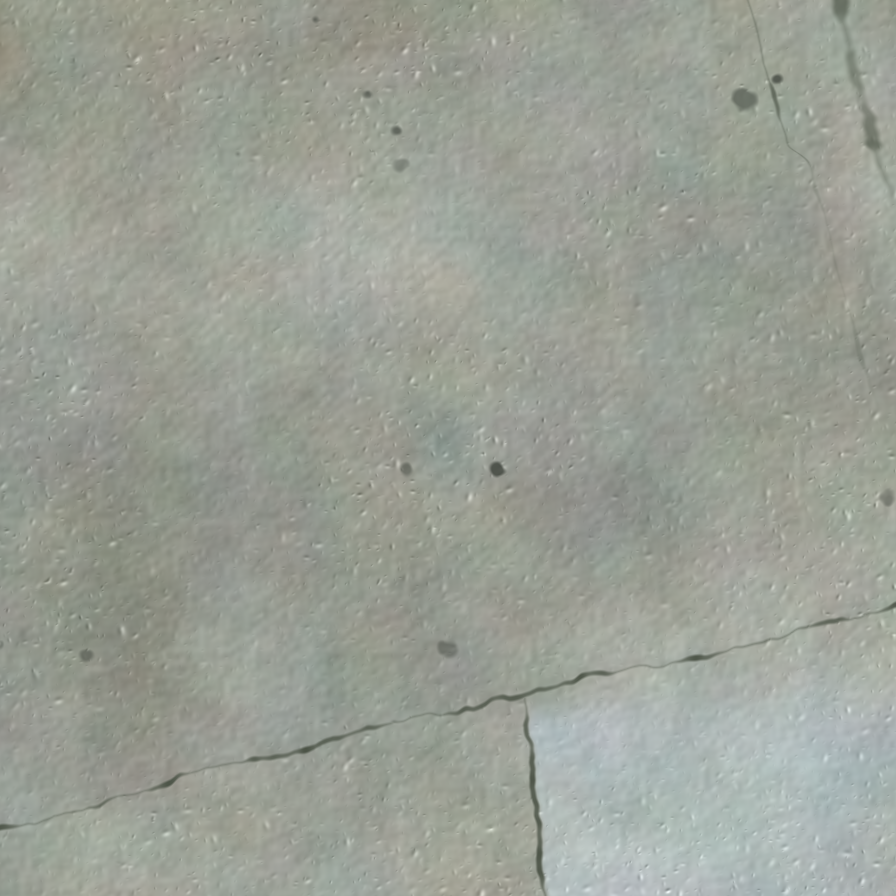
A WebGL 2 fragment shader for this texture:

```glsl
#version 300 es
precision highp float;
// Worn concrete paving: a soft, banded and mottled slab with embossed grit
// and scattered dark stains. Noise-bent joints split off two paler slabs at
// the bottom, and weathered cracks run down the upper right.

#define UPPER_SLAB vec3(0.594, 0.613, 0.575)
#define LOWER_SLAB vec3(0.630, 0.648, 0.605)
#define PALE_SLAB vec3(0.690, 0.730, 0.722)
#define CRACK_COLOR vec3(0.31, 0.34, 0.29)
#define STAIN_COLOR vec3(0.25, 0.27, 0.24)
#define BAND_CONTRAST 0.030
#define MOTTLE_CONTRAST 0.14
#define TINT_CONTRAST 0.042
#define GRIT_CELLS 68.0
#define GRIT_CONTRAST 0.27
#define STAIN_COUNT 13
#define JOINT_WIDTH 0.0021

uniform vec2 u_resolution;
out vec4 fragColor;

float hash(vec2 p) {
  return fract(sin(dot(p, vec2(127.1, 311.7))) * 43758.5453);
}

vec2 hash2(vec2 p) {
  return vec2(hash(p), hash(p + 17.3));
}

float noise(vec2 p) {
  vec2 i = floor(p), f = fract(p);
  f = f * f * (3.0 - 2.0 * f);
  return mix(mix(hash(i), hash(i + vec2(1, 0)), f.x),
             mix(hash(i + vec2(0, 1)), hash(i + vec2(1, 1)), f.x), f.y);
}

float fbm(vec2 p) {
  float sum = 0.0, amp = 0.5;
  for (int i = 0; i < 4; i++) {
    sum += amp * noise(p);
    p = mat2(1.6, 1.2, -1.2, 1.6) * p + 5.7;
    amp *= 0.5;
  }
  return sum / 0.9375;
}

// Sideways wander of a crack at position t along it
float wander(float t, float seed) {
  return 0.012 * (noise(vec2(t * 9.0, seed)) - 0.5)
       + 0.006 * (noise(vec2(t * 38.0, seed + 3.0)) - 0.5)
       + 0.003 * (noise(vec2(t * 100.0, seed + 6.0)) - 0.5);
}

// Crack coverage: a hairline that opens into darker, wider stretches
float crack(float d, float t, float width, float seed) {
  float open = smoothstep(0.25, 0.85, noise(vec2(t * 27.0, seed)));
  open *= 0.5 + 0.8 * noise(vec2(t * 85.0, seed + 8.0));
  float w = width * (0.45 + 0.9 * open);
  float soft = 0.7 / u_resolution.y + 0.55 * width;
  return (0.4 + 0.5 * open) * (1.0 - smoothstep(w - soft, w + soft, abs(d)));
}

// Slanted grains, each lit on one flank and shaded on the other
float grit(vec2 p) {
  vec2 cell = floor(p);
  float sum = 0.0;
  for (int y = -1; y <= 1; y++)
    for (int x = -1; x <= 1; x++) {
      vec2 id = cell + vec2(x, y);
      vec2 rnd = hash2(id + 41.0);
      float a = 0.95 + 2.0 * (hash(id + 7.0) - 0.5);
      vec2 v = p - id - 0.5 - 0.8 * (hash2(id) - 0.5);
      v = vec2(dot(v, vec2(cos(a), sin(a))), dot(v, vec2(sin(a), -cos(a))));
      v /= vec2(0.24, 0.16) * (0.6 + 0.8 * rnd.y);
      sum += pow(rnd.x, 3.5) * exp(-dot(v, v)) * (0.9 * v.y + 0.5 * rnd.y - 0.15);
    }
  return sum;
}

float jointLine(float x) {
  return 0.078 + 0.249 * x;
}

// Dark round stains on the upper slab
float stains(vec2 p) {
  float cover = 0.0;
  for (int i = 0; i < STAIN_COUNT; i++) {
    vec2 id = vec2(float(i) * 3.7, 12.4);
    vec2 c = hash2(id), rnd = hash2(id + 29.0);
    c.y = mix(jointLine(c.x) + 0.06, 0.99, c.y);
    float r = mix(0.004, 0.0155, rnd.x * rnd.x);
    float d = length((p - c) * vec2(1.0, 1.1)) + 0.006 * (noise(p * 110.0) - 0.5);
    float body = 1.0 - smoothstep(r - 0.004, r + 0.0025, d);
    cover = max(cover, body * mix(0.3, 0.95, rnd.y));
  }
  return cover;
}

void main() {
  vec2 p = gl_FragCoord.xy / u_resolution;

  // Slabs on either side of the joints
  float above = p.y - jointLine(p.x) - wander(p.x, 2.0);
  float beside = p.x - 0.612 + 0.105 * p.y - wander(p.y, 14.0);
  float below = 1.0 - smoothstep(-0.003, 0.003, above);
  float pale = smoothstep(-0.002, 0.008, beside)
             * smoothstep(0.0, 0.04 + 0.3 * max(beside, 0.0), -above);
  vec3 col = mix(UPPER_SLAB, mix(LOWER_SLAB, PALE_SLAB, pale), below);

  // Broad bands parallel to the joint, warmer far from it
  float bend = above + 0.12 * (fbm(p * 3.0) - 0.5);
  col -= (1.0 - below) * BAND_CONTRAST * cos(9.7 * (bend - 0.25));
  col += vec3(0.008, -0.004, -0.018) * smoothstep(0.5, 0.9, above);

  // Mottling in brightness and in tint
  col += MOTTLE_CONTRAST * (fbm(p * 7.0 + 3.0) - 0.5);
  col += TINT_CONTRAST * (fbm(p * 16.0 + 20.0) - 0.5) * vec3(-1.0, 0.7, 0.1);
  col += TINT_CONTRAST * (fbm(p * 12.0 + 50.0) - 0.5) * vec3(0.7, 0.2, -1.1);

  // Coarse and fine grit, denser in patches, over an embossed tooth
  float density = 0.45 + 1.1 * smoothstep(0.3, 0.75, fbm(p * 4.0 + 9.0));
  float grains = grit(p * GRIT_CELLS) + 0.65 * grit(p * GRIT_CELLS * 1.6 + 31.7);
  col += GRIT_CONTRAST * density * grains;
  vec2 lit = vec2(0.0022, -0.0016);
  col += 0.05 * (noise((p + lit) * 140.0) - noise((p - lit) * 140.0));
  col += 0.035 * (noise(p * 75.0) - 0.5) + 0.03 * (noise(p * 38.0) - 0.5);

  col = mix(col, STAIN_COLOR, stains(p));

  // Joints, then the hooked crack and the wide worn one
  float joint = crack(above * 0.97, p.x, JOINT_WIDTH, 5.0);
  float branch = crack(beside, p.y, JOINT_WIDTH, 23.0) * below;
  float hookX = 0.833 + 0.28 * (1.0 - p.y) + 0.018 * (1.0 - smoothstep(0.818, 0.838, p.y));
  float hook = crack(p.x - hookX - 0.6 * wander(p.y, 31.0), p.y, JOINT_WIDTH, 37.0);
  hook *= mix(0.3, 0.9, smoothstep(0.812, 0.822, p.y)) * smoothstep(0.52, 0.62, p.y);
  float wornX = 0.94 + 0.24 * (1.0 - p.y) + wander(p.y, 43.0);
  float worn = crack(p.x - wornX, p.y, 0.0065, 47.0) * smoothstep(0.77, 0.80, p.y);
  col = mix(col, CRACK_COLOR, max(max(joint, branch), max(hook, 0.75 * worn)));

  fragColor = vec4(clamp(col, 0.0, 1.0), 1.0);
}
```
